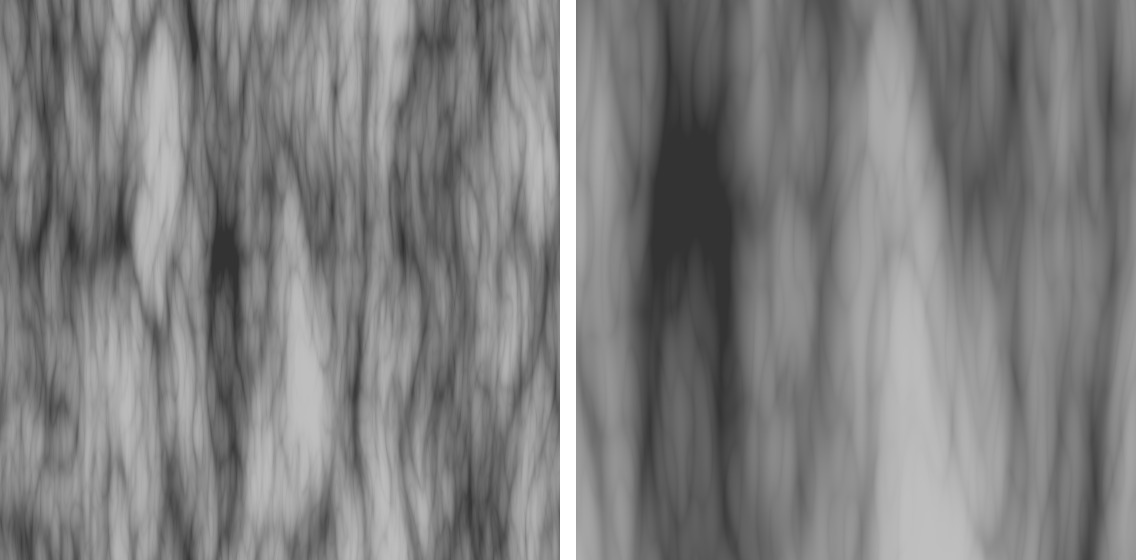
Left: the whole. Right: its middle third, enlarged.
Write a Shadertoy shader that draws this texture.

```glsl
// Grey, vertically stretched fibres, like weathered bark or brushed hair.
// Signed gradient noise sets light and dark areas, folded octaves carve the
// dark creases, and thin noise adds streaks. All lattices wrap, so it tiles.

const float TAU = 6.28319;
const float MEAN_GREY = 0.545;
const float CREASE_MEAN = 0.54;
const float BRIGHTEST = 0.75;

uint scramble(uint n) {
    n = (n ^ (n >> 16)) * 73244475u;
    n = (n ^ (n >> 15)) * 277803737u;
    return n ^ (n >> 16);
}

// Unit gradient of a lattice point, wrapped at the period
vec2 gradient(vec2 cell, vec2 period, uint seed) {
    uvec2 c = uvec2(mod(cell, period) + 0.5);
    uint h = scramble(c.x + scramble(c.y + scramble(seed)));
    float angle = TAU * float(h & 65535u) / 65536.0;
    return vec2(cos(angle), sin(angle));
}

// Periodic gradient noise, about -1 to 1, with whole cells per canvas
float noise(vec2 uv, vec2 cells, uint seed) {
    // Shift each layer so that the lattices do not line up
    vec2 p = uv * cells + fract(float(seed) * vec2(0.618, 0.387));
    vec2 i = floor(p);
    vec2 f = p - i;
    vec2 w = f * f * f * (f * (f * 6.0 - 15.0) + 10.0);
    vec2 e = vec2(1.0, 0.0);
    float a = dot(gradient(i, cells, seed), f);
    float b = dot(gradient(i + e.xy, cells, seed), f - e.xy);
    float c = dot(gradient(i + e.yx, cells, seed), f - e.yx);
    float d = dot(gradient(i + e.xx, cells, seed), f - e.xx);
    return 1.414 * mix(mix(a, b, w.x), mix(c, d, w.x), w.y);
}

// Folded noise: dark rounded valley at zero, flattening out away from it
float crease(float n, float softness) {
    float r = sqrt(n * n + softness * softness);
    return r / (r + 0.2);
}

// Centred sum of creases, each octave twice as fine
float creases(vec2 uv, vec2 cells, float strength, uint seed) {
    float sum = 0.0;
    for (uint octave = 0u; octave < 4u; octave++) {
        float n = noise(uv, cells, seed + octave);
        sum += strength * (crease(n, 0.05) - CREASE_MEAN);
        cells *= 2.0;
        strength *= 0.5;
    }
    return sum;
}

// Smooth minimum that rounds off the highlights
float softMin(float a, float b, float width) {
    float h = max(width - abs(a - b), 0.0) / width;
    return min(a, b) - 0.25 * h * h * width;
}

void mainImage(out vec4 fragColor, in vec2 fragCoord) {
    vec2 uv = fragCoord / iResolution.xy;

    // Gentle sideways sway of the fibres
    uv.x += 0.012 * noise(uv, vec2(5.0, 3.0), 3u);
    uv.x += 0.003 * noise(uv, vec2(18.0, 7.0), 5u);

    // Broad patches and narrower strands
    float tone = MEAN_GREY;
    tone += 0.20 * noise(uv, vec2(7.0, 2.0), 11u);
    tone += 0.15 * noise(uv, vec2(17.0, 3.0), 17u);

    // Dark creases around long oval islands
    tone += creases(uv, vec2(12.0, 2.0), 0.44, 23u);

    // Fine streaks
    tone += 0.055 * noise(uv, vec2(56.0, 5.0), 31u);
    tone += 0.035 * noise(uv, vec2(120.0, 9.0), 37u);

    tone = softMin(tone, BRIGHTEST, 0.14);
    fragColor = vec4(vec3(max(tone, 0.2)), 1.0);
}
```
